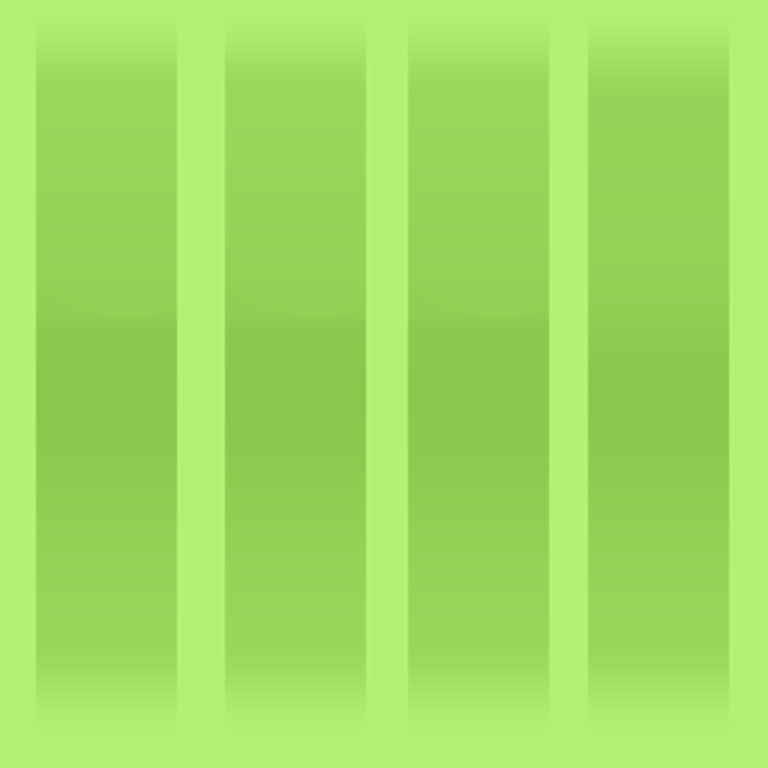
A three.js fragment shader for this pattern:

```glsl
// Four soft green bars on a light green ground, their gaps narrowing to the right.
// Each bar is a box in x with a vertical tone profile: faded ends, a dark middle
// and a faint curved sheen above it; the last bar blends more smoothly.
#define BARS 4
#define BAR_WIDTH 0.1836
#define FIRST_LEFT 0.0469
#define PITCH 0.2305
#define EXTRA_GAP 0.03125
#define EDGE_SOFT 0.002
#define SHEEN_EDGE 0.583
#define DARKEST_AT 0.492
#define GROUND vec3(0.690, 0.945, 0.450)
#define DEEP vec3(0.537, 0.784, 0.298)
#define HALO 0.012

varying vec2 vUv;

// Left side of bar i; the extra spacing halves with each bar.
float barLeft(float i) {
  return FIRST_LEFT + PITCH * i + EXTRA_GAP * (1.0 - exp2(-i));
}

// Opacity of the bar ends, fading into the ground.
float endFade(float y) {
  return smoothstep(0.040, 0.167, y) * (1.0 - smoothstep(0.870, 0.990, y));
}

// Darkness along a bar: s runs 0 to 1 across it, smoothBar is 1 for the blended bar.
float barTone(float s, float y, float smoothBar) {
  float lower = mix(0.66, 1.0, smoothstep(0.167, DARKEST_AT, y));
  lower -= 0.05 * smoothstep(DARKEST_AT, SHEEN_EDGE, y);

  // Lighter upper part, with a faint curved boundary just above the dark middle
  float upper = mix(0.78, 0.64 + 0.06 * smoothBar, smoothstep(0.58, 0.87, y));
  float curve = 0.586 + 0.1 * (s - 0.65) * (s - 0.65);
  upper += 0.05 * (1.0 - smoothBar) * (1.0 - smoothstep(curve - 0.006, curve + 0.012, y));

  float blend = mix(0.004, 0.075, smoothBar);
  return mix(lower, upper, smoothstep(SHEEN_EDGE - blend, SHEEN_EDGE + blend, y));
}

void main() {
  float fade = endFade(vUv.y);
  float depth = 0.0;
  float glow = 0.0;

  for (int i = 0; i < BARS; i++) {
    float index = float(i);
    float x = vUv.x - barLeft(index);
    float dist = abs(x - 0.5 * BAR_WIDTH) - 0.5 * BAR_WIDTH;
    float cover = 1.0 - smoothstep(-EDGE_SOFT, EDGE_SOFT, dist);
    float smoothBar = step(float(BARS) - 1.5, index);
    depth += cover * barTone(x / BAR_WIDTH, vUv.y, smoothBar);

    // Thin light line just outside each side
    float offset = (dist - 2.0 * EDGE_SOFT) / EDGE_SOFT;
    glow += exp(-offset * offset);
  }

  vec3 color = mix(GROUND, DEEP, depth * fade) + HALO * glow * fade;
  gl_FragColor = vec4(color, 1.0);
}
```
